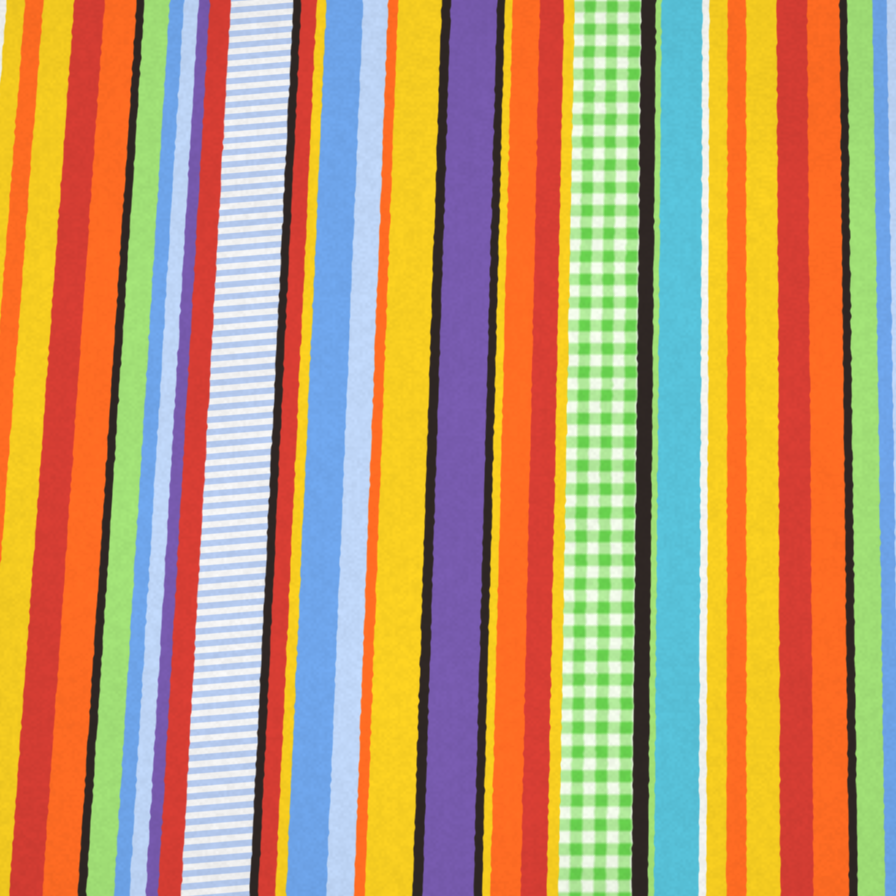
Reproduce this pattern procedurally as a Shadertoy shader.

```glsl
// Woven cloth of bright vertical stripes, with a lined ribbon and a gingham band, seen in slight perspective.
#define PERIOD_TOP 0.784
#define PERIOD_BOTTOM 0.861
#define START_TOP 0.083
#define START_BOTTOM 0.010
#define SOFTNESS 0.0014
#define WOBBLE 0.0016
#define RIBBON_LINES 76.0
#define CHECK_ROWS 40.0
#define GRAIN 0.07
#define TAU 6.2831853

const int STRIPES = 31;
const int RIBBON = 10;
const int GINGHAM = 11;

// Left edge of each stripe, as a fraction of the repeat
const float EDGE[31] = float[31](
    0.0, 0.043, 0.089, 0.100, 0.136, 0.156, 0.177, 0.193, 0.223, 0.312, 0.323,
    0.345, 0.359, 0.411, 0.447, 0.461, 0.523, 0.536, 0.602, 0.613, 0.624, 0.663,
    0.697, 0.712, 0.807, 0.828, 0.836, 0.894, 0.904, 0.930, 0.956);

// Dye of each stripe
const int DYE[31] = int[31](
    0, 1, 3, 4, 5, 6, 7, 0, 10, 3, 0,
    2, 5, 6, 1, 2, 3, 7, 3, 2, 1, 0,
    2, 11, 3, 4, 8, 9, 2, 1, 2);

// Red, orange, yellow, black, green, blue, pale blue, purple, cyan, white
const vec3 PALETTE[10] = vec3[10](
    vec3(0.83, 0.24, 0.20), vec3(1.00, 0.42, 0.14), vec3(0.96, 0.80, 0.13),
    vec3(0.18, 0.15, 0.14), vec3(0.63, 0.87, 0.46), vec3(0.43, 0.64, 0.91),
    vec3(0.74, 0.83, 0.96), vec3(0.46, 0.35, 0.67), vec3(0.34, 0.75, 0.84),
    vec3(0.95, 0.95, 0.93));

float hash(vec2 p) {
    return fract(sin(dot(p, vec2(127.1, 311.7))) * 43758.5453);
}

float noise(vec2 p) {
    vec2 i = floor(p), f = fract(p);
    f = f * f * (3.0 - 2.0 * f);
    return mix(mix(hash(i), hash(i + vec2(1, 0)), f.x),
               mix(hash(i + vec2(0, 1)), hash(i + vec2(1, 1)), f.x), f.y);
}

// Soft square wave, high around whole numbers
float bars(float x) {
    return smoothstep(-0.55, 0.55, cos(TAU * x));
}

vec3 dyeColor(int dye, float s, float v) {
    if (dye == RIBBON) {
        float line = bars(v * RIBBON_LINES + s * 5.0);
        return mix(vec3(0.94, 0.94, 0.94), vec3(0.70, 0.78, 0.92), line);
    }
    if (dye == GINGHAM) {
        float column = bars((s - 0.712) / 0.095 * 3.0 - 0.7);
        float row = bars(v * CHECK_ROWS - 0.3);
        vec3 pale = mix(vec3(0.94, 0.97, 0.91), vec3(0.69, 0.90, 0.60), max(column, row));
        return mix(pale, vec3(0.40, 0.80, 0.30), column * row);
    }
    return PALETTE[dye];
}

void mainImage(out vec4 fragColor, in vec2 fragCoord) {
    vec2 uv = fragCoord / iResolution.y;
    float down = 1.0 - uv.y;

    // Perspective: repeats widen and lean toward the bottom
    float period = mix(PERIOD_TOP, PERIOD_BOTTOM, down);
    float v = down - 0.045 * down * down;
    float wobble = WOBBLE * (noise(uv * vec2(60.0, 170.0)) - 0.5);
    float s = fract((uv.x - mix(START_TOP, START_BOTTOM, down) + wobble) / period);

    // Lay the stripes from left to right, wrapping softly at the ends
    float soft = max(SOFTNESS, 0.7 / iResolution.y) / period;
    vec3 color = dyeColor(DYE[STRIPES - 1], s, v);
    for (int i = 0; i < STRIPES; i++) {
        float cover = smoothstep(EDGE[i] - soft, EDGE[i] + soft, s);
        color = mix(color, dyeColor(DYE[i], s, v), cover);
    }
    color = mix(color, dyeColor(DYE[0], s, v), smoothstep(1.0 - soft, 1.0 + soft, s));

    // Brushed fibre grain and uneven light
    float fibre = 0.6 * noise(uv * 330.0) + 0.4 * noise(uv * 120.0 + 7.0) - 0.5;
    float blotch = noise(uv * 9.0) - 0.5;
    color *= 1.0 + GRAIN * fibre + 0.02 * blotch;
    color *= 1.02 - 0.08 * dot(uv - 0.5, uv - 0.5);

    fragColor = vec4(clamp(color, 0.0, 1.0), 1.0);
}
```
